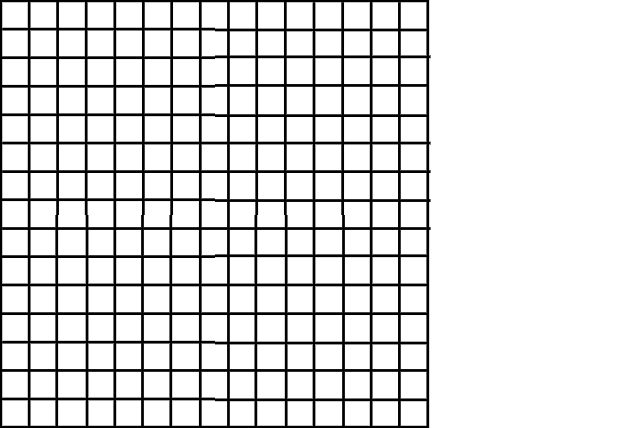
Write a Shadertoy shader that draws this pattern.

```glsl
float hash(vec2 p) {
    vec3 q = fract(p.xyx * 0.1031);
    q += dot(q, q.yzx + 33.33);
    return fract((q.x + q.y) * q.z);
}

// Coverage of the nearest of 16 parallel hand-ruled strokes.
float strokes(float across, float along, float spacing, float overshoot, float seed) {
    float id = clamp(round((across - 0.002) / spacing), 0.0, 15.0);
    float inner = step(0.5, id) * step(id, 14.5);

    // Slight misplacement, with a small jog halfway along some lines
    float drift = (hash(vec2(id, seed)) - 0.5) * 0.0016;
    float jogged = step(0.45, hash(vec2(id, seed + 7.0)));
    float jog = jogged * step(0.502, along) * sign(hash(vec2(id, seed + 13.0)) - 0.5) * 0.002;
    float center = 0.002 + id * spacing + inner * (drift + jog);

    // Uneven stroke ends
    float begin = inner * 0.007 * step(0.7, hash(vec2(id, seed + 19.0))) - 0.002;
    float end = 1.001 + inner * overshoot * step(0.6, hash(vec2(id, seed + 29.0)));

    float d = max(abs(across - center) - 0.0032, max(begin - along, along - end));
    return clamp(0.5 - d * iResolution.y, 0.0, 1.0);
}

void mainImage(out vec4 fragColor, in vec2 fragCoord) {
    // Square grid at the left, measured in canvas heights from the top
    vec2 p = fragCoord / iResolution.y;
    p.y = 1.0 - p.y;

    float vertical = strokes(p.x, p.y, 0.0665, 0.0, 3.0);
    float horizontal = strokes(p.y, p.x, 0.0664, 0.005, 41.0);

    fragColor = vec4(vec3(1.0 - max(vertical, horizontal)), 1.0);
}
```
